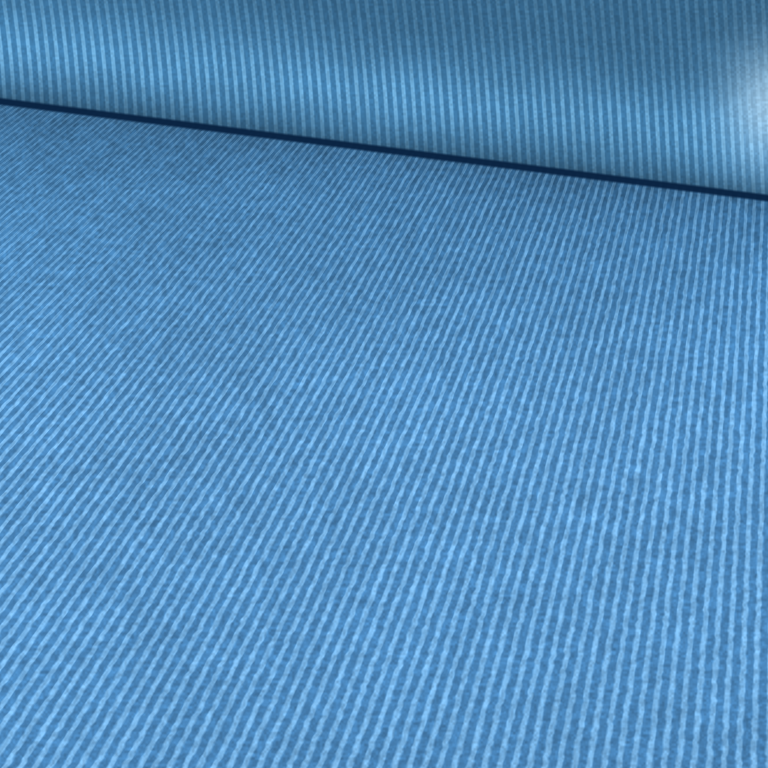
A WebGL 1 fragment shader for this texture:

```glsl
precision highp float;
uniform vec2 u_resolution;

float hash(vec2 p) {
  p = fract(p * vec2(0.1031, 0.1030));
  p += dot(p, p.yx + 33.33);
  return fract((p.x + p.y) * p.x * 7.31);
}

float noise(vec2 p) {
  vec2 i = floor(p), f = fract(p);
  f = f * f * (3.0 - 2.0 * f);
  return mix(mix(hash(i), hash(i + vec2(1.0, 0.0)), f.x),
             mix(hash(i + vec2(0.0, 1.0)), hash(i + vec2(1.0)), f.x), f.y);
}

// Pale stripe centred in each repeat; density is repeats per canvas width
float stripe(float u, float density) {
  float blur = max(0.11, 0.75 * density / u_resolution.x);
  return 1.0 - smoothstep(0.21 - blur, 0.21 + blur, abs(fract(u) - 0.5));
}

void main() {
  vec2 p = gl_FragCoord.xy / u_resolution;
  float px = 1.0 / u_resolution.y;
  float height = p.y - (0.869 - 0.126 * p.x);
  float onRoll = smoothstep(-px, px, height);

  // Flat cloth: stripes run towards a distant vanishing point
  float depth = 1.6 - p.y;
  float flatU = 82.0 * (p.x - 1.03) / depth;
  float rough = 0.16 * (noise(vec2(flatU * 2.0, p.y * 150.0) + 300.0) - 0.5);
  float flatStripe = stripe(flatU + rough, 82.0 / depth);

  // Rolled cloth: nearly upright stripes that bend over the top
  float rollU = 82.0 * (p.x + 0.05 * height + 0.4 * height * height * (1.0 - p.x));
  float rollStripe = stripe(rollU, 82.0);

  // Woven grain, slubs along the threads and broad unevenness
  float grain = noise(p * 330.0 + 17.0) - 0.5;
  float threads = noise(vec2(flatU * 4.0, p.y * 160.0) + 400.0) - 0.5;
  float slubs = noise(p * vec2(130.0, 240.0) + 90.0) - 0.5;
  float patches = noise(p * vec2(4.0, 6.0) + 5.0) + 0.4 * noise(p * vec2(15.0, 28.0) + 60.0) - 0.7;

  // Flat cloth colour, dimmer and softer in the distance
  float far = smoothstep(0.35, 0.88, p.y);
  float farLeft = far * (1.0 - smoothstep(0.0, 0.7, p.x));
  vec3 ground = mix(vec3(0.28, 0.505, 0.705), vec3(0.23, 0.45, 0.64), far);
  vec3 pale = mix(vec3(0.47, 0.70, 0.89), vec3(0.38, 0.61, 0.80), far);
  float tone = mix(flatStripe, 0.45, 0.45 * farLeft);
  vec3 sheet = mix(ground, pale, tone * (0.96 + 0.3 * threads));
  sheet *= 1.0 + 0.17 * slubs * (1.0 - 0.6 * flatStripe);
  sheet *= 1.0 - 0.22 * exp(min(height, 0.0) * 22.0);
  sheet *= 1.0 + 0.05 * exp(-dot(p - vec2(0.6, 0.35), p - vec2(0.6, 0.35)) * 7.0);

  // Roll colour, lit along its middle and shaded at both sides
  float lit = exp(-pow((height - 0.07) / 0.06, 2.0));
  vec3 roll = mix(vec3(0.24, 0.46, 0.63), vec3(0.42, 0.65, 0.81), rollStripe * (0.48 + 0.42 * lit));
  roll *= 0.87 + 0.22 * lit;
  roll *= 1.0 - 0.25 * exp(-max(height, 0.0) * 45.0);
  vec2 glare = (p - vec2(1.01, 0.865)) / vec2(0.06, 0.075);
  roll = mix(roll, vec3(0.70, 0.84, 0.94), 0.75 * exp(-dot(glare, glare)));

  vec3 color = mix(sheet, roll, onRoll);
  color *= 1.0 + 0.13 * grain + 0.08 * threads * (1.0 - onRoll) + 0.12 * patches;

  // Dark crease where the roll meets the sheet
  float crease = 1.0 - smoothstep(0.002, 0.0065, abs(height + 0.001));
  color = mix(color, vec3(0.03, 0.13, 0.25), 0.95 * crease);
  gl_FragColor = vec4(color, 1.0);
}
```
